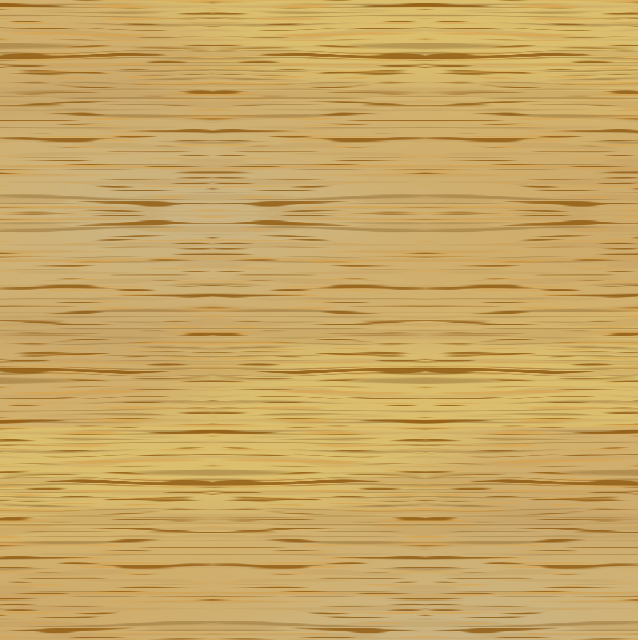
A Shadertoy shader for this texture:

```glsl
// Pale wood veneer with fine horizontal grain, laid in mirrored leaves.
// The plane is folded into leaves, gently warped, then tinted by broad patches
// and crossed by layers of tapered streaks cut from row-wise value noise.

const vec3 TAN    = vec3(0.822, 0.690, 0.426);
const vec3 YELLOW = vec3(0.858, 0.750, 0.435);
const vec3 GREY   = vec3(0.795, 0.705, 0.510);
const vec3 UMBER  = vec3(0.788, 0.654, 0.420);
const vec3 SHADE  = vec3(0.755, 0.610, 0.370);
const vec3 ORANGE = vec3(0.850, 0.640, 0.300);
const vec3 HAIR   = vec3(0.600, 0.460, 0.230);
const vec3 BROWN  = vec3(0.570, 0.360, 0.070);

const float LEAF = 1.0 / 3.0;

float hash(vec2 p) {
    vec3 q = fract(vec3(p.xyx) * 0.1031);
    q += dot(q, q.yzx + 33.33);
    return fract((q.x + q.y) * q.z);
}

float valueNoise(vec2 p) {
    vec2 cell = floor(p);
    vec2 t = fract(p);
    t = t * t * (3.0 - 2.0 * t);
    float low  = mix(hash(cell), hash(cell + vec2(1, 0)), t.x);
    float high = mix(hash(cell + vec2(0, 1)), hash(cell + vec2(1, 1)), t.x);
    return mix(low, high, t.y);
}

// Noise along one fibre; each row is slid so that streak ends do not line up.
float fibre(float x, float row) {
    x += 37.0 * hash(vec2(row, 5.0));
    float t = fract(x);
    t = t * t * (3.0 - 2.0 * t);
    return mix(hash(vec2(floor(x), row)), hash(vec2(floor(x) + 1.0, row)), t);
}

// Coverage of tapered streaks; freq is the number of cells per canvas unit.
float streaks(vec2 p, vec2 freq, float seed, float threshold) {
    vec2 q = p * freq;
    float row = floor(q.y);
    float t = smoothstep(0.0, 1.0, fract(q.y));
    float n = mix(fibre(q.x, row + seed), fibre(q.x, row + seed + 1.0), t);
    float edge = 0.04 + 0.12 * freq.y / iResolution.y;
    return smoothstep(threshold - edge, threshold + edge, n);
}

// Soft elliptical patch.
float patchMask(vec2 p, vec2 centre, vec2 radius) {
    vec2 d = (p - centre) / radius;
    return exp(-dot(d, d));
}

// Broad tint of the wood; p.y runs from the outer edge to the mirror line.
vec3 woodTint(vec2 p) {
    vec2 drift = 0.10 * vec2(valueNoise(p * vec2(5.0, 16.0)) - 0.5,
                             0.5 * valueNoise(p * vec2(4.0, 22.0) + 9.0) - 0.25);
    vec2 q = p + drift;
    float yellow = smoothstep(0.20, 0.58, q.x + 0.12 * smoothstep(0.09, 0.03, q.y))
                 * smoothstep(0.20, 0.09, q.y);
    vec3 tint = mix(TAN, UMBER, 0.9 * patchMask(q, vec2(0.16, 0.14), vec2(0.28, 0.06)));
    tint = mix(tint, UMBER, 0.5 * patchMask(q, vec2(0.95, 0.30), vec2(0.30, 0.09)));
    tint = mix(tint, GREY, patchMask(q, vec2(0.26, LEAF), vec2(0.31, 0.13)));
    return mix(tint, YELLOW, yellow);
}

// Bends the fibres, most strongly in a band of chevrons near the outer edge.
vec2 bendGrain(vec2 p) {
    float band = 0.25 + patchMask(p, vec2(p.x, 0.075), vec2(1.0, 0.04));
    float bend = valueNoise(p * vec2(6.0, 24.0) + vec2(0.4, 3.0)) - 0.5;
    return p + vec2(0.0, 0.014 * band * bend);
}

void mainImage(out vec4 fragColor, in vec2 fragCoord) {
    vec2 uv = fragCoord / iResolution.xy;
    float depth = 1.0 - uv.y;

    // Upper two leaves mirror each other; the lowest one is flipped sideways.
    bool lowest = depth > 2.0 * LEAF;
    vec2 leaf = lowest ? vec2(1.0 - uv.x, depth - 2.0 * LEAF)
                       : vec2(uv.x, min(depth, 2.0 * LEAF - depth));

    // Grain also mirrors sideways about the leaf joints.
    vec2 folded = vec2(abs(mod(leaf.x, 2.0 * LEAF) - LEAF), leaf.y);
    vec2 grain = bendGrain(folded);

    // Clusters where dark fibres crowd together.
    float cluster = valueNoise(folded * vec2(8.0, 45.0) + vec2(0.3, 11.0));

    vec3 color = woodTint(leaf);
    float shade = streaks(grain, vec2(6.0, 200.0), 20.0, 0.70);
    float orange = streaks(grain, vec2(10.0, 300.0), 400.0, 0.80);
    float hair = streaks(grain, vec2(5.0, 370.0), 800.0, 0.79);
    float brown = streaks(grain, vec2(11.0, 350.0), 1300.0, 0.96 - 0.27 * cluster);

    color = mix(color, SHADE, 0.35 * shade);
    color = mix(color, ORANGE, 0.65 * orange);
    color = mix(color, HAIR, 0.55 * hair);
    color = mix(color, BROWN, 0.85 * brown);

    fragColor = vec4(color, 1.0);
}
```
